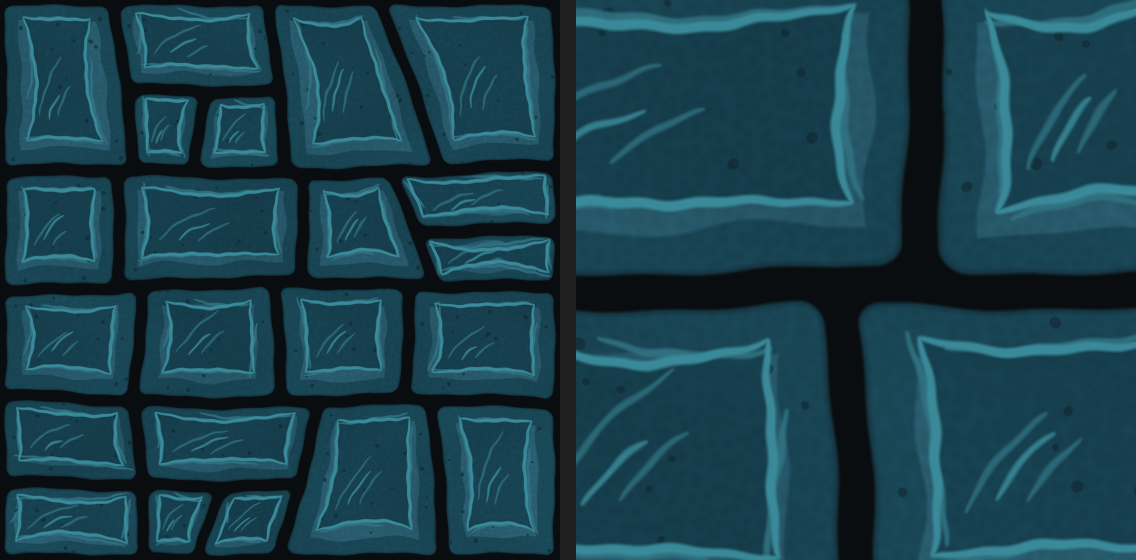
Left, the full canvas; right, a detail of the centre.
Write a three.js fragment shader that draws this texture.

```glsl
// Hand-painted teal stone wall: irregular bevelled blocks, dark joints and sketchy highlights.
varying vec2 vUv;

const vec3 JOINT = vec3(0.04, 0.05, 0.06);
const vec3 SHADE = vec3(0.06, 0.15, 0.18);
const vec3 FACE = vec3(0.088, 0.252, 0.31);
const vec3 RIM = vec3(0.098, 0.275, 0.335);
const vec3 BEVEL = vec3(0.16, 0.36, 0.43);
const vec3 PALE = vec3(0.19, 0.45, 0.51);
const vec3 BRIGHT = vec3(0.23, 0.55, 0.61);
const float HALF_GAP = 0.0105;   // half the joint width
const float ROUNDING = 0.025;    // corner radius
const float JITTER = 0.08;       // sideways scatter of upright joints
const float LEAN = 0.5;          // strongest slant of upright joints
const float LINE = 0.003;        // half width of a highlight
const float SOFT = 0.0015;       // edge smoothing

float hash(vec2 p) {
  return fract(sin(dot(p, vec2(127.1, 311.7))) * 4375.85);
}

// Cellular noise: distance to the nearest point, and that point's random value.
vec2 cells(vec2 p) {
  vec2 nearest = vec2(9.0, 0.0);
  for (int j = -1; j <= 1; j++) {
    for (int i = -1; i <= 1; i++) {
      vec2 cell = floor(p) + vec2(float(i), float(j));
      vec2 point = cell + vec2(hash(cell), hash(cell + 17.3));
      float d = length(p - point);
      if (d < nearest.x) nearest = vec2(d, hash(cell + 41.9));
    }
  }
  return nearest;
}

// Height of the bed joint under course i.
float bedLine(float i, float x) {
  if (i < 0.5) return 0.0;
  if (i > 3.5) return 1.0;
  return 0.08 + 0.205 * i + 0.03 * (hash(vec2(i, 5.0)) - 0.5) * (x - 0.5)
    + 0.006 * sin(x * 7.0 + i * 2.3);
}

// Position of upright joint j in a course, at height y from the course middle.
float uprightLine(float j, float course, float y) {
  if (j < 0.5) return 0.0;
  if (j > 3.5) return 1.0;
  float slant = 2.0 * hash(vec2(j + 3.0, course + 8.0)) - 1.0;
  return 0.25 * j + JITTER * (hash(vec2(j, course)) - 0.5) + LEAN * slant * abs(slant) * y;
}

// Corners of the unit square, counterclockwise.
vec2 corner(float i) {
  float k = mod(i + 0.01, 4.0);
  return vec2(step(0.5, k) * step(k, 2.5), step(1.5, k));
}

// Tapered, bowed brush line from a to b.
float brush(vec2 q, vec2 a, vec2 b, float bow, float width) {
  vec2 d = b - a;
  float t = clamp(dot(q - a, d) / dot(d, d), 0.0, 1.0);
  float arch = 4.0 * t * (1.0 - t);
  vec2 c = a + d * t + normalize(vec2(-d.y, d.x)) * bow * arch;
  return 1.0 - smoothstep(-SOFT, SOFT, length(q - c) - width * (0.35 + 0.65 * sqrt(arch)));
}

void main() {
  vec2 p = vUv;
  p += 0.0022 * sin(p.yx * vec2(27.0, 31.0) + vec2(0.6, 2.1));
  p += 0.0009 * sin(p.yx * 83.0 + p * 47.0);

  // Course, then column, then position inside that block.
  float course = 0.0, column = 0.0;
  for (int i = 1; i < 4; i++) course += step(bedLine(float(i), p.x), p.y);
  float low = bedLine(course, 0.5), high = bedLine(course + 1.0, 0.5);
  float y = p.y - 0.5 * (low + high);
  for (int i = 1; i < 4; i++) column += step(uprightLine(float(i), course, y), p.x);
  float left = uprightLine(column, course, y), right = uprightLine(column + 1.0, course, y);
  float under = bedLine(course, p.x), over = bedLine(course + 1.0, p.x);
  vec2 uv = (p - vec2(left, under)) / vec2(right - left, over - under);
  vec2 size = vec2(uprightLine(column + 1.0, course, 0.0) - uprightLine(column, course, 0.0), high - low);
  vec2 id = vec2(column, course);

  // Some blocks split into two layers, and some lower layers into two stones.
  if (mod(column + 2.5 * course, 8.0) < 1.25) {
    bool lower = uv.y < 0.47;
    uv.y = lower ? uv.y / 0.47 : (uv.y - 0.47) / 0.53;
    size.y *= lower ? 0.47 : 0.53;
    id.y += lower ? 0.37 : 0.0;
    if (lower && column == 1.0) {
      float cut = 0.45 + 0.14 * (uv.y - 0.5);
      bool first = uv.x < cut;
      uv.x = first ? uv.x / cut : (uv.x - cut) / (1.0 - cut);
      size.x *= first ? 0.45 : 0.55;
      id.x += first ? 0.29 : 0.0;
    }
  }

  // Rounded outline and inset face.
  vec2 q = uv * size;
  vec2 d = min(q, size - q);
  float edge = max(ROUNDING, min(d.x, d.y)) - length(max(ROUNDING - d, 0.0)) - HALF_GAP;
  float inset = clamp(0.27 * min(size.x, size.y), 0.02, 0.06);
  vec2 base = inset * vec2(1.0, 1.1);
  vec2 span = size - base - inset * vec2(1.0, 0.75);
  vec2 hand = q + 0.0007 * sin(q.yx * 190.0 + id * 9.0);

  // Sketched lines along the four sides of the face.
  float face = 1.0, bright = 0.0, pale = 0.0;
  for (int i = 0; i < 4; i++) {
    float k = float(i);
    vec2 ca = corner(k), cb = corner(k + 1.0);
    vec2 a = base + ca * span + (ca - 0.5) * 0.4 * inset;
    vec2 b = base + cb * span + (cb - 0.5) * 0.4 * inset;
    vec2 along = normalize(b - a);
    float t = clamp(dot(q - a, along) / length(b - a), 0.0, 1.0);
    float r = hash(id + k * 3.7), s = hash(id + k * 5.1 + 2.0);
    float bow = length(b - a) * (0.02 + 0.08 * r);
    face = min(face, dot(q - a, vec2(-along.y, along.x)) - bow * 4.0 * t * (1.0 - t));
    bright = max(bright, brush(hand, a, b, bow, LINE));
    vec2 slip = 0.016 * (vec2(r, s) - 0.5);
    pale = max(pale, brush(hand, a + slip, mix(a, b, 0.6 + 0.45 * s) - slip, bow * 0.6, LINE * 0.85));
  }

  // Slanting glints across the face.
  for (int i = 0; i < 3; i++) {
    float k = float(i), r = hash(id + k * 7.3 + 1.0);
    vec2 a = base + span * vec2(0.08 + 0.16 * k, 0.12 + 0.14 * r);
    vec2 reach = span * vec2(0.48, 0.62) * (k < 0.5 ? 0.75 + 0.4 * r : 0.35 + 0.3 * r);
    float glint = brush(hand, a, a + reach, 0.07 * length(reach), LINE * 0.7);
    if (i == 1) bright = max(bright, glint * 0.85);
    else pale = max(pale, glint * 0.9);
  }

  // Paint: rim, bevel, face, grain, pits, highlights, joints.
  float ragged = 0.003 * sin(q.x * 46.0 + id.y * 5.0) + 0.002 * sin(q.y * 71.0 + id.x * 4.0);
  float inner = smoothstep(-SOFT, SOFT, face);
  float band = smoothstep(-SOFT, SOFT, edge - 0.48 * inset - ragged) * (1.0 - inner);
  vec3 color = mix(mix(RIM, FACE, inner), BEVEL, band * 0.95);
  color *= 0.96 + 0.08 * hash(id + 23.0);
  color *= 0.95 + 0.10 * cells(p * 130.0).x + 0.025 * sin(p.x * 19.0 + 3.0 * sin(p.y * 13.0));
  vec2 pit = cells(p * 38.0);
  float hole = step(pit.y, 0.2) * (1.0 - smoothstep(0.05, 0.1, pit.x - 0.4 * pit.y));
  color = mix(color, SHADE, hole * 0.6);
  color = mix(color, PALE, pale * 0.85);
  color = mix(color, BRIGHT, bright * 0.95);
  color = mix(SHADE, color, 0.5 + 0.5 * smoothstep(0.0, 0.005, edge));
  gl_FragColor = vec4(mix(JOINT, color, smoothstep(-SOFT, SOFT, edge)), 1.0);
}
```
